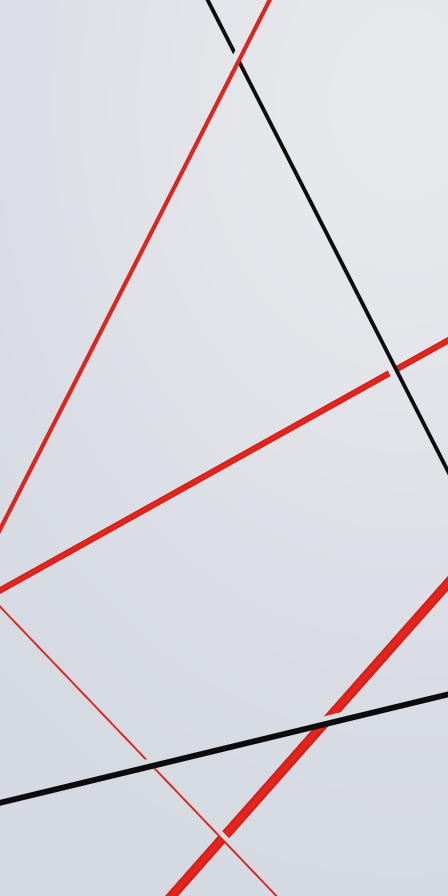
Give the GLSL for this background, as a WebGL 1 fragment shader.

```glsl
precision highp float;
// Red and black rods crossing over a softly lit pale grey backdrop.
// Each rod is a signed distance to a line; a backdrop-coloured gap on its
// left side interrupts the rods painted before it, so it seems to pass over.

uniform vec2 u_resolution;

// Lengths are in canvas widths: x runs 0..1 and y runs 0..2.
const vec3 LIGHT_GREY = vec3(0.906, 0.910, 0.925);
const vec3 COOL_GREY  = vec3(0.836, 0.852, 0.882);
const vec3 RED        = vec3(0.875, 0.135, 0.105);
const vec3 BLACK      = vec3(0.045, 0.045, 0.055);
const vec2 GLOW_CENTER = vec2(0.90, 1.77);
const vec2 GLOW_SCALE  = vec2(0.95, 0.72);
const float GLOW_RADIUS = 1.35;
const float GAP = 0.0175;
const float THIN_GAP = 0.0125;
const float EDGE_SHADE = 0.16;

vec3 backdrop(vec2 p) {
  float dist = length((p - GLOW_CENTER) * GLOW_SCALE);
  return mix(LIGHT_GREY, COOL_GREY, smoothstep(0.0, GLOW_RADIUS, dist));
}

// Signed distance to the line from a to b, positive on its left.
float lineDistance(vec2 p, vec2 a, vec2 b) {
  vec2 dir = normalize(b - a);
  return dot(p - a, vec2(-dir.y, dir.x));
}

// Paints the gap on the left of the rod, then the rod itself.
vec3 paintRod(vec3 color, vec3 ground, vec2 p, vec2 a, vec2 b,
              float width, float gap, vec3 tint) {
  float pixel = 1.0 / u_resolution.x;
  float d = lineDistance(p, a, b);
  float halfWidth = 0.5 * width;

  float inGap = clamp(d / pixel + 0.5, 0.0, 1.0)
              * clamp((gap - d) / pixel + 0.5, 0.0, 1.0);
  color = mix(color, ground, inGap);

  // Rounded look: slightly darker towards the rims.
  float rim = clamp(abs(d) / halfWidth, 0.0, 1.0);
  vec3 shaded = tint * (1.04 - EDGE_SHADE * rim * rim);

  // Box coverage keeps rods thinner than a pixel at the right strength.
  float low = max(d - 0.5 * pixel, -halfWidth);
  float high = min(d + 0.5 * pixel, halfWidth);
  float coverage = clamp((high - low) / pixel, 0.0, 1.0);
  return mix(color, shaded, coverage);
}

void main() {
  vec2 p = gl_FragCoord.xy / u_resolution.x;
  vec3 ground = backdrop(p);
  vec3 color = ground;

  // Upper group, from back to front.
  color = paintRod(color, ground, p, vec2(0.0, 0.682), vec2(1.0, 1.240),
                   0.0140, 0.0, RED);
  color = paintRod(color, ground, p, vec2(1.0, 0.948), vec2(0.4635, 2.0),
                   0.0086, GAP, BLACK);
  color = paintRod(color, ground, p, vec2(0.0, 0.818), vec2(0.602, 2.0),
                   0.0092, GAP, RED);

  // Lower group, from back to front.
  color = paintRod(color, ground, p, vec2(0.383, 0.0), vec2(1.0, 0.698),
                   0.0220, 0.0, RED);
  color = paintRod(color, ground, p, vec2(0.0, 0.646), vec2(0.617, 0.0),
                   0.0042, THIN_GAP, RED);
  color = paintRod(color, ground, p, vec2(0.0, 0.208), vec2(1.0, 0.450),
                   0.0130, GAP, BLACK);

  gl_FragColor = vec4(color, 1.0);
}
```
